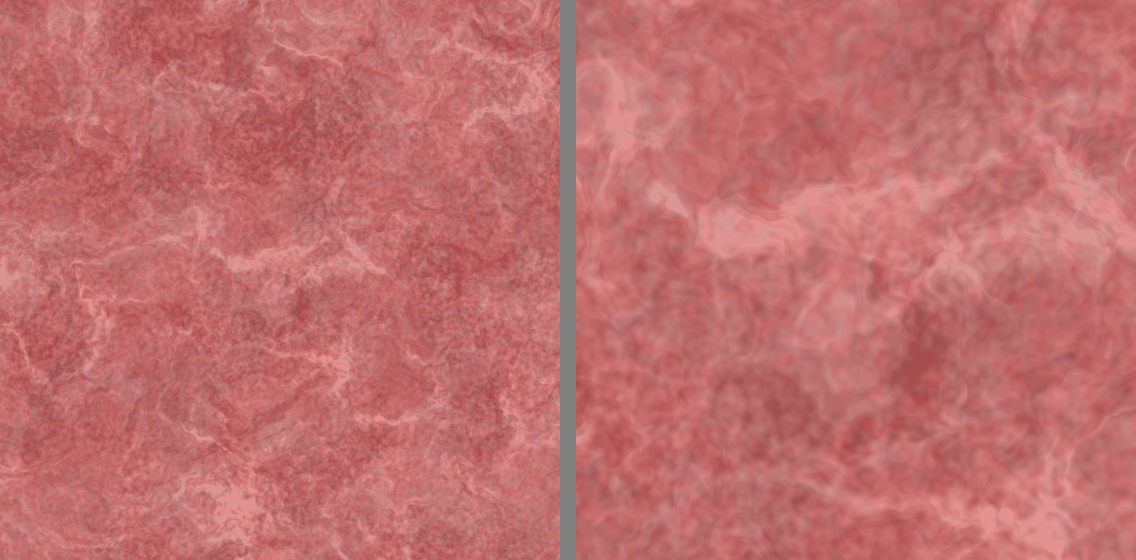
Left: the whole. Right: its middle third, enlarged.
Give the GLSL for this texture, as a WebGL 2 fragment shader.

```glsl
#version 300 es
precision highp float;
precision highp int;
// Rose marble: cloudy red stone with broken pale veins, grey mottling and fine grain.

#define DEEP_RED    vec3(0.700, 0.325, 0.325)
#define PALE_ROSE   vec3(0.870, 0.545, 0.535)
#define GREY_SHIFT  vec3(-0.042, 0.018, 0.020)
#define BASE_TONE   0.345
#define CLOUD_DEPTH 0.40
#define MOTTLE_DEPTH 0.42
#define GRAIN_DEPTH 0.36
#define VEIN_DEPTH  0.62
#define VEIN_SCALE  5.5
#define WARP        0.075

uniform vec2 u_resolution;
out vec4 fragColor;

const uint MIX = 1664525u;
const mat2 OCTAVE_TURN = mat2(1.6, 1.2, -1.2, 1.6);

// Two random values in 0..1 for a lattice cell
vec2 hash2(vec2 cell) {
    uvec2 v = uvec2(ivec2(cell) + 4096) * MIX + 10139u;
    v.x += v.y * MIX;
    v.y += v.x * MIX;
    v ^= v >> 16u;
    v.x += v.y * MIX;
    v.y += v.x * MIX;
    v ^= v >> 16u;
    return vec2(v >> 8u) / float(1u << 24u);
}

float slope(vec2 cell, vec2 offset) {
    float angle = 6.28319 * hash2(cell).x;
    return dot(vec2(cos(angle), sin(angle)), offset);
}

// Gradient noise, centred on zero
float noise(vec2 p) {
    vec2 i = floor(p), f = p - i;
    vec2 s = f * f * f * (f * (f * 6.0 - 15.0) + 10.0);
    vec2 e = vec2(1.0, 0.0);
    return mix(mix(slope(i, f), slope(i + e.xy, f - e.xy), s.x),
               mix(slope(i + e.yx, f - e.yx), slope(i + e.xx, f - e.xx), s.x), s.y);
}

float fbm(vec2 p, int octaves, float gain) {
    float sum = 0.0, amp = 1.0;
    for (int k = 0; k < octaves; k++) {
        sum += amp * noise(p);
        p = OCTAVE_TURN * p + 7.3;
        amp *= gain;
    }
    return sum;
}

// Cellular cracks: x = distance to the nearest crack, y = random value of the stone
vec2 cracks(vec2 p) {
    vec2 home = floor(p), nearCell = home, nearest = vec2(9.0);
    for (int y = -1; y <= 1; y++)
    for (int x = -1; x <= 1; x++) {
        vec2 cell = home + vec2(x, y);
        vec2 r = cell + hash2(cell) - p;
        if (dot(r, r) < dot(nearest, nearest)) { nearest = r; nearCell = cell; }
    }
    float edge = 9.0;
    for (int y = -2; y <= 2; y++)
    for (int x = -2; x <= 2; x++) {
        vec2 cell = nearCell + vec2(x, y);
        vec2 r = cell + hash2(cell) - p;
        vec2 gap = r - nearest;
        if (dot(gap, gap) > 0.0001)
            edge = min(edge, dot(0.5 * (r + nearest), normalize(gap)));
    }
    return vec2(edge, hash2(nearCell + 77.0).y);
}

// Veins of uneven width that fade in and out along the cracks
float veinLayer(vec2 p, float edge) {
    float width = mix(0.02, 0.14, smoothstep(-0.3, 0.4, noise(p * 0.9 + 5.0)));
    float open = smoothstep(-0.15, 0.3, noise(p * 0.7 + 17.0));
    return open * exp(-max(edge, 0.0) / width);
}

void main() {
    vec2 p = gl_FragCoord.xy / min(u_resolution.x, u_resolution.y);

    // Ragged, slightly flattened space for the veins
    vec2 bend = vec2(fbm(p * 5.0, 5, 0.55), fbm(p * 5.0 + 41.0, 5, 0.55));
    vec2 q = p * vec2(1.0, 1.3) + WARP * bend;

    // Stone body
    float clouds = fbm(q * 3.5 + 11.0, 4, 0.5);
    float mottle = fbm(p * 15.0 + 3.0 * bend, 4, 0.65);
    float patches = smoothstep(-0.3, 0.4, fbm(p * 6.0 + 63.0, 2, 0.5));
    float grain = fbm(p * 85.0 + 29.0, 2, 0.75) * mix(0.65, 1.35, patches);

    // Broad veins, small veins and thin threads
    vec2 coarse = cracks(q * VEIN_SCALE);
    vec2 fine = cracks(q * VEIN_SCALE * 2.3 + 31.0);
    float veins = veinLayer(q * VEIN_SCALE, coarse.x);
    veins += 0.55 * veinLayer(q * VEIN_SCALE * 2.3 + 31.0, fine.x);
    float thread = exp(-abs(noise(q * 8.0 + 53.0)) / 0.025);
    veins += 0.4 * thread * smoothstep(-0.1, 0.3, noise(p * 6.0 + 91.0));
    veins *= clamp(0.85 + 0.9 * mottle, 0.2, 1.5);

    float tone = BASE_TONE + CLOUD_DEPTH * clouds + MOTTLE_DEPTH * mottle
               + GRAIN_DEPTH * grain + VEIN_DEPTH * veins
               + 0.10 * (coarse.y - 0.5) + 0.06 * (fine.y - 0.5);

    // Grey specks gathered in loose patches
    float speck = 0.5 * fbm(p * 8.0 + 23.0, 3, 0.6) + 0.6 * fbm(p * 60.0 + 71.0, 2, 0.8);
    float grey = smoothstep(-0.22, 0.28, speck);

    vec3 colour = mix(DEEP_RED, PALE_ROSE, clamp(tone, -0.15, 1.12));
    fragColor = vec4(colour + GREY_SHIFT * grey, 1.0);
}
```
